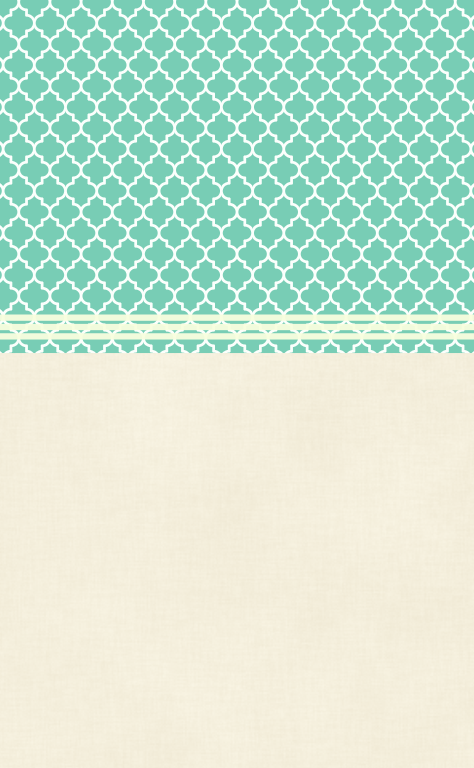
A WebGL 2 fragment shader for this background:

```glsl
#version 300 es
precision highp float;

uniform vec2 u_resolution;
out vec4 outColor;

const vec3 TEAL = vec3(0.47, 0.805, 0.71);
const vec3 WHITE = vec3(0.985, 1.0, 0.99);
const vec3 RIBBON = vec3(0.97, 0.995, 0.87);
const vec3 LINEN = vec3(0.957, 0.935, 0.862);

float hash(vec2 p) {
    vec3 q = fract(vec3(p.xyx) * 0.1031);
    q += dot(q, q.yzx + 33.33);
    return fract((q.x + q.y) * q.z);
}

float valueNoise(vec2 p) {
    vec2 cell = floor(p);
    vec2 f = fract(p);
    f = f * f * (3.0 - 2.0 * f);
    float low = mix(hash(cell), hash(cell + vec2(1, 0)), f.x);
    float high = mix(hash(cell + vec2(0, 1)), hash(cell + vec2(1, 1)), f.x);
    return mix(low, high, f.y);
}

float fbm(vec2 p) {
    float sum = 0.0;
    float amplitude = 0.5;
    for (int i = 0; i < 4; i++) {
        sum += amplitude * valueNoise(p);
        p = p * 2.03 + 17.0;
        amplitude *= 0.5;
    }
    return sum;
}

// Coverage of a shape from its signed distance
float fill(float dist, float pixel) {
    return clamp(0.5 - dist / pixel, 0.0, 1.0);
}

// Distance to the quatrefoil outlines, with half-tile size as the cell
float trellis(vec2 p, vec2 halfTile) {
    vec2 q = abs(mod(p + halfTile, 2.0 * halfTile) - halfTile);
    // Each quarter is unchanged by a half turn about its middle
    if (q.y > 0.5 * halfTile.y) q = halfTile - q;
    float radius = 0.5 * halfTile.x;
    vec2 fromLobe = q - vec2(radius, 0.0);
    float wall = length(vec2(fromLobe.x, min(q.y - radius, 0.0)));
    float lobe = abs(length(fromLobe) - radius);
    return fromLobe.x > 0.0 ? min(wall, lobe) : wall;
}

// Three evenly spaced horizontal ribbons
float ribbons(float depth, float firstCentre, float spacing, float halfHeight) {
    float index = clamp(round((depth - firstCentre) / spacing), 0.0, 2.0);
    return abs(depth - firstCentre - index * spacing) - halfHeight;
}

// Woven cloth: soft blotches, crossed threads and fine grain
vec3 linen(vec2 p, vec3 base) {
    float blotch = fbm(p * 9.0 + 4.0) - 0.47;
    float weft = valueNoise(p * vec2(55.0, 420.0) + 31.0) - 0.5;
    float warp = valueNoise(p * vec2(420.0, 55.0) + 73.0) - 0.5;
    float grain = valueNoise(p * 480.0 + 11.0) - 0.5;
    float shade = 0.035 * blotch + 0.012 * (weft + warp) + 0.012 * grain;
    return base + shade * vec3(0.8, 1.0, 1.35);
}

void main() {
    float pixel = 1.0 / u_resolution.y;
    vec2 p = vec2(gl_FragCoord.x - 0.5 * u_resolution.x,
                  u_resolution.y - gl_FragCoord.y) * pixel;

    // Trellis panel
    float outline = trellis(p - vec2(0.0, 0.3581), vec2(0.0203, 0.02734));
    vec3 panel = mix(TEAL, WHITE, fill(outline - 0.0018, pixel));

    // Ribbons let a little of the trellis show through
    float ribbon = ribbons(p.y, 0.4136, 0.0122, 0.0041);
    panel = mix(panel, RIBBON, 0.95 * fill(ribbon, pixel));

    // Cloth below the panel
    vec3 color = mix(linen(p, LINEN), panel, fill(p.y - 0.4597, pixel));
    outColor = vec4(color, 1.0);
}
```
